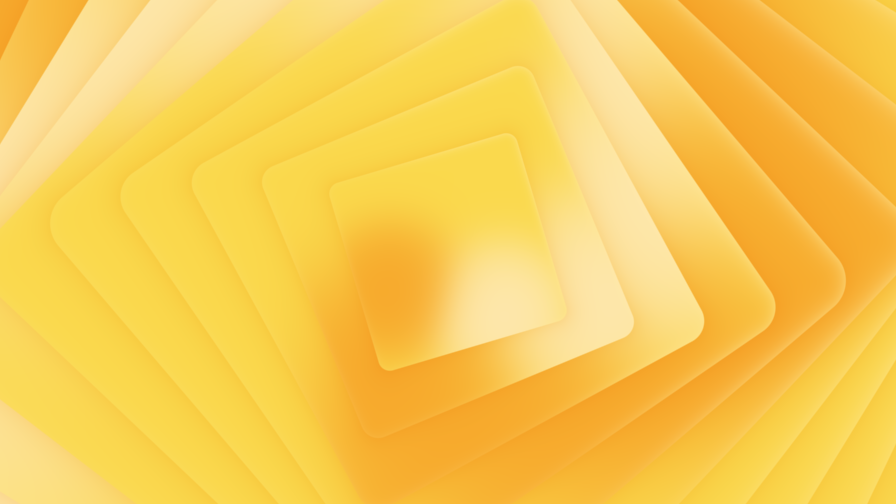
A WebGL 1 fragment shader for this background:

```glsl
precision highp float;

uniform vec2 u_resolution;

const int LAYERS = 10;
const vec3 YELLOW = vec3(0.98, 0.85, 0.30);
const vec3 ORANGE = vec3(0.965, 0.63, 0.15);
const vec3 CREAM = vec3(0.995, 0.915, 0.74);
const vec3 SHADE = vec3(0.985, 0.88, 0.68);
const vec3 GLOW = vec3(1.0, 0.91, 0.60);

vec2 rotate(vec2 p, float angle) {
    float c = cos(angle);
    float s = sin(angle);
    return vec2(c * p.x - s * p.y, s * p.x + c * p.y);
}

float roundedSquare(vec2 p, float halfSide, float radius) {
    vec2 q = abs(p) - halfSide + radius;
    return length(max(q, 0.0)) + min(max(q.x, q.y), 0.0) - radius;
}

float blob(vec2 p, float angle, float reach, float spread) {
    vec2 d = p - reach * vec2(cos(angle), sin(angle));
    return exp(-dot(d, d) / spread);
}

// Blend of three colours, turned further on each layer
vec3 layerColor(vec2 p, float turn, float outer) {
    vec2 q = rotate(p, -turn);
    float orange = 1.7 * blob(q, -2.53, mix(0.72, 1.08, outer), mix(0.24, 0.38, outer));
    float cream = 1.8 * blob(q, -0.87, mix(0.86, 1.1, outer), mix(0.26, 0.28, outer));
    float yellow = 0.36;
    return (YELLOW * yellow + ORANGE * orange + CREAM * cream) / (yellow + orange + cream);
}

// Soft shadow outside the shape
vec3 addShadow(vec3 color, float dist, float width) {
    float amount = 0.5 * exp(-max(dist, 0.0) / width);
    return color * mix(vec3(1.0), SHADE, amount);
}

// Light rim inside the shape, strongest toward the upper right
vec3 addRim(vec3 color, vec2 p, float dist, float width) {
    float facing = dot(p / max(length(p), 0.001), vec2(0.8, 0.6));
    float amount = mix(0.12, 0.5, smoothstep(-0.3, 0.9, facing));
    return mix(color, max(color, GLOW), amount * exp(min(dist, 0.0) / width));
}

void main() {
    vec2 p = (gl_FragCoord.xy - 0.5 * u_resolution) / u_resolution.y;
    float pixel = 1.0 / u_resolution.y;
    vec3 color = YELLOW;

    // Stack squares from the largest to the smallest
    for (int k = 0; k < LAYERS; k++) {
        float i = float(LAYERS - 1 - k);
        float halfSide = 0.194 + 0.0965 * i;
        float radius = 0.023 + 0.0115 * i;
        float tilt = radians(16.5 + 6.0 * i);
        float dist = roundedSquare(rotate(p, -tilt), halfSide, radius);

        vec3 face = layerColor(p / halfSide, radians(32.0 * i), min(i, 1.0));
        face = addRim(face, p, dist, 0.006 + 0.003 * i);
        color = addShadow(color, dist, 0.022 + 0.002 * i);
        color = mix(color, face, smoothstep(pixel, -pixel, dist));
    }

    gl_FragColor = vec4(color, 1.0);
}
```
